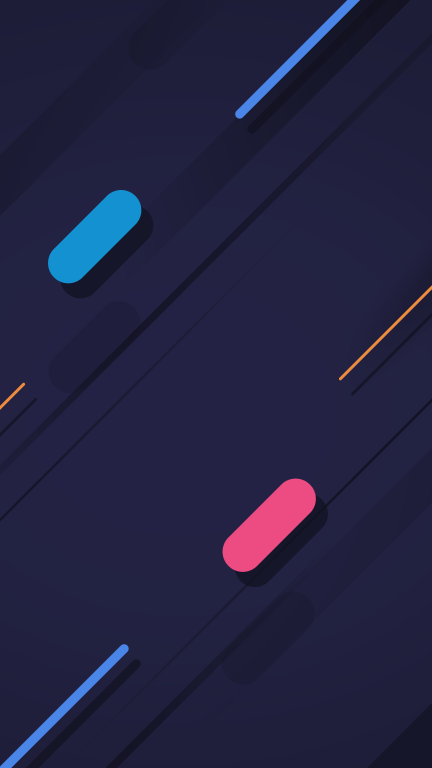
Write a Shadertoy shader that draws this background.

```glsl
// Flat diagonal bars on a dark navy field: two bright pills, thin coloured
// strokes with offset shadows, and faint dark stripes that fade along their length.
// Everything is a capsule or a band along one 45 degree axis, in canvas widths.

const vec3 NAVY   = vec3(0.137, 0.135, 0.265);
const vec3 DUSK   = vec3(0.112, 0.112, 0.215);
const vec3 INK    = vec3(0.062, 0.062, 0.115);
const vec3 SKY    = vec3(0.080, 0.570, 0.820);
const vec3 PINK   = vec3(0.930, 0.300, 0.510);
const vec3 BLUE   = vec3(0.290, 0.520, 0.910);
const vec3 ORANGE = vec3(0.930, 0.550, 0.240);

const vec2 AXIS = vec2(0.70711, -0.70711);       // up and to the right
const vec2 SHADOW_SHIFT = vec2(0.028, 0.035);
const float SHADOW_STRENGTH = 0.65;
const float PILL_RADIUS = 0.0468;
const float PILL_LENGTH = 0.173;
const float STROKE_RADIUS = 0.0105;
const float HAIR_RADIUS = 0.0034;
const float GHOST_RADIUS = 0.050;

float pixelSize() { return 1.0 / iResolution.x; }

// Coverage of a signed distance, with a one pixel edge
float cover(float d) {
    return clamp(0.5 - d / pixelSize(), 0.0, 1.0);
}

// Linear fade that is 0 at "from" and 1 at "to", in either order
float fade(float from, float to, float x) {
    return clamp((x - from) / (to - from), 0.0, 1.0);
}

// Capsule that starts at a and runs along the axis
float capsule(vec2 p, vec2 a, float len, float radius) {
    vec2 v = p - a;
    return length(v - AXIS * clamp(dot(v, AXIS), 0.0, len)) - radius;
}

// Endless diagonal stripe through all points with x + y = level
float stripe(vec2 p, float level, float radius) {
    return cover(abs(p.x + p.y - level) * 0.70711 - radius);
}

void darken(inout vec3 col, float amount) {
    col = mix(col, INK, amount);
}

// Coloured capsule over its own shifted shadow
void drawBar(inout vec3 col, vec2 p, vec2 a, float len, float radius, vec3 paint) {
    darken(col, SHADOW_STRENGTH * cover(capsule(p - SHADOW_SHIFT, a, len, radius)));
    col = mix(col, paint, cover(capsule(p, a, len, radius)));
}

void mainImage(out vec4 fragColor, in vec2 fragCoord) {
    // Canvas widths, measured down from the top left corner
    vec2 p = vec2(fragCoord.x, iResolution.y - fragCoord.y) / iResolution.x;

    // Field, a little lighter around the middle
    float away = length((p - vec2(0.42, 0.95)) * vec2(0.8, 1.0));
    vec3 col = mix(NAVY, DUSK, smoothstep(0.25, 1.15, away));

    // Wide faint bands and the dark corner
    darken(col, 0.32 * stripe(p, 0.430, 0.050) * fade(0.50, 0.0, p.x));
    darken(col, 0.75 * stripe(p, 0.885, 0.046) * fade(0.25, 0.95, p.x));
    darken(col, 0.28 * stripe(p, 2.100, 0.045) * fade(0.45, 1.15, p.x));
    float haze = 1.0 - smoothstep(0.02, 0.12, abs(p.x + p.y - 1.66));
    darken(col, 0.40 * haze * fade(0.78, 1.05, p.x));
    darken(col, 0.55 * cover((2.627 - p.x - p.y) * 0.70711));

    // Ghost pills
    darken(col, 0.25 * cover(capsule(p, vec2(0.347, 0.111), 0.50, GHOST_RADIUS)) * fade(0.65, 0.3, p.x));
    darken(col, 0.18 * cover(capsule(p, vec2(0.162, 0.860), 0.16, GHOST_RADIUS)));
    darken(col, 0.20 * cover(capsule(p, vec2(0.563, 1.535), 0.163, GHOST_RADIUS)));

    // Narrow dark stripes
    float middle = fade(-0.15, 0.3, p.x) * fade(1.5, 0.35, p.x);
    darken(col, 0.70 * stripe(p, 1.088, 0.0085) * middle);
    darken(col, 0.65 * stripe(p, 1.204, 0.0028) * fade(0.68, 0.1, p.x));
    darken(col, 0.85 * stripe(p, 1.926, 0.0028) * fade(0.18, 0.85, p.x));
    darken(col, 0.70 * stripe(p, 2.035, 0.0095) * fade(0.78, 0.3, p.x));

    // Coloured strokes
    drawBar(col, p, vec2(0.555, 1.000 - 0.736), 0.60, STROKE_RADIUS, BLUE);
    drawBar(col, p, vec2(-0.137, 1.926), 0.60, STROKE_RADIUS, BLUE);
    drawBar(col, p, vec2(0.788, 0.877), 0.50, HAIR_RADIUS, ORANGE);
    drawBar(col, p, vec2(-0.045, 0.989), 0.141, HAIR_RADIUS, ORANGE);

    // Pills
    drawBar(col, p, vec2(0.158, 0.609), PILL_LENGTH, PILL_RADIUS, SKY);
    drawBar(col, p, vec2(0.562, 1.277), PILL_LENGTH, PILL_RADIUS, PINK);

    fragColor = vec4(col, 1.0);
}
```
